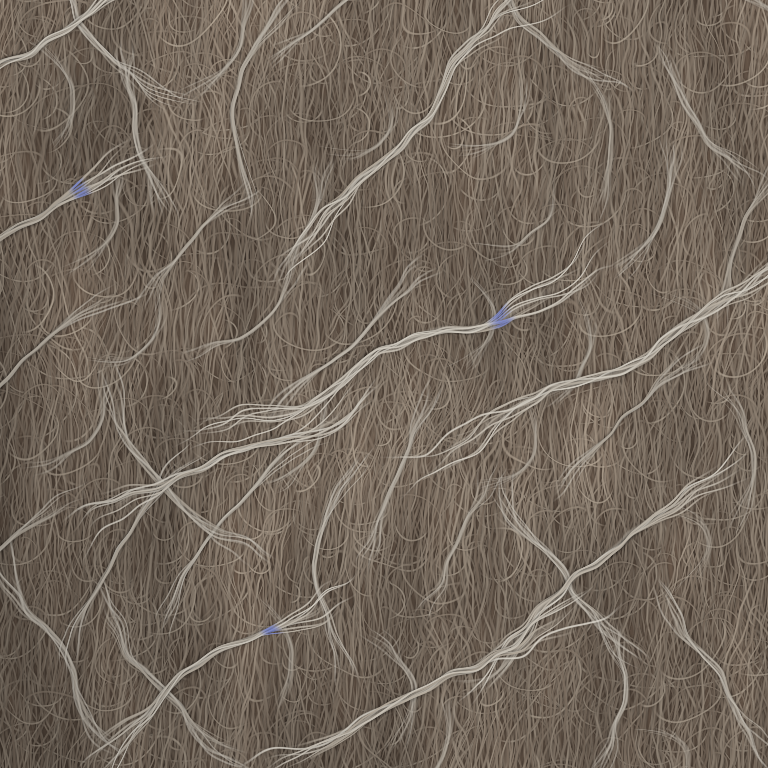
Write a three.js fragment shader that draws this texture.

```glsl
varying vec2 vUv;

const vec3 SHADE = vec3(0.355, 0.298, 0.252);
const vec3 STRAW = vec3(0.635, 0.588, 0.528);
const vec3 PALE = vec3(0.82, 0.80, 0.76);
const vec3 BLUE = vec3(0.50, 0.54, 0.78);

float hash(vec2 p) {
  vec3 q = fract(p.xyx * vec3(0.1031, 0.1030, 0.0973));
  q += dot(q, q.yzx + 33.33);
  return fract((q.x + q.y) * q.z);
}

float noise(vec2 p) {
  vec2 i = floor(p), f = fract(p);
  f = f * f * (3.0 - 2.0 * f);
  return mix(mix(hash(i), hash(i + vec2(1.0, 0.0)), f.x),
             mix(hash(i + vec2(0.0, 1.0)), hash(i + 1.0), f.x), f.y);
}

vec2 turn(vec2 p, float angle) {
  float c = cos(angle), s = sin(angle);
  return vec2(c * p.x + s * p.y, c * p.y - s * p.x);
}

float line(float dist, float halfWidth) {
  return 1.0 - smoothstep(halfWidth * 0.2, halfWidth * 1.6, abs(dist));
}

// One strand over what lies below, with a faint contact shadow
vec3 lay(vec3 base, vec3 tint, float dist, float halfWidth, float cover) {
  base *= 1.0 - 0.08 * cover * line(dist, halfWidth * 3.0);
  return mix(base, tint, cover * line(dist, halfWidth));
}

// Sheet of broken, wavering upright fibres
vec3 fibres(vec3 base, vec2 p, float density, float angle, float sway, float depth, float seed) {
  vec2 q = turn(p - 0.5, angle) + 3.0;
  q.x += sway * (noise(q * vec2(3.5, 4.5) + seed * 7.3) - 0.5);
  q.x += 0.018 * (noise(q * vec2(14.0, 17.0) + seed * 3.1) - 0.5);
  q.x += 0.005 * (noise(q * vec2(30.0, 45.0) + seed * 5.7) - 0.5);
  float column = floor(q.x * density);
  float h = hash(vec2(column, seed));
  float run = q.y * (3.0 + 4.0 * h) + h * 19.0;
  float piece = hash(vec2(column + seed * 31.0, floor(run)));
  float v = fract(run);
  float ends = smoothstep(0.0, 0.2, v) * (1.0 - smoothstep(0.8, 1.0, v));
  float centre = 0.5 + 0.3 * sin(q.y * (14.0 + 24.0 * h) + 40.0 * h);
  float dist = (fract(q.x * density) - centre) / density;
  float tone = 0.07 + 0.2 * depth + 0.58 * fract(piece * 7.0 + h);
  return lay(base, mix(SHADE, STRAW, tone), dist, 0.0009 + 0.0006 * h,
             0.85 * ends * step(0.25, piece));
}

// Scattered open arcs, one to a grid cell
vec3 curls(vec3 base, vec2 p, float cells, float seed) {
  p += 0.02 * (noise(p * 16.0 + seed) - 0.5);
  vec2 grid = p * cells;
  for (int y = -1; y <= 1; y++) {
    for (int x = -1; x <= 1; x++) {
      vec2 cell = floor(grid) + vec2(float(x), float(y));
      float h = hash(cell + seed);
      float k = hash(cell + seed + 51.0);
      vec2 q = grid - cell - vec2(h, k);
      q = turn(q, 6.283 * k) * vec2(1.0, 0.6 + 0.6 * h);
      float r = length(q);
      float open = smoothstep(-0.3, 0.4, q.x / max(r, 0.001) - 0.5 * h);
      float radius = 0.22 + 0.55 * fract(h * 9.0 + k);
      vec3 tint = mix(SHADE, STRAW, 0.45 + 0.6 * k);
      base = lay(base, tint, (r - radius) / cells, 0.0011, open * step(0.2, h) * 0.8);
    }
  }
  return base;
}

// Bent bundle of fine interwoven threads that fans out at both ends
vec3 bundle(vec3 base, vec2 p, float angle, float span, float bend, float width,
            float fan, float strength, float glint, float seed) {
  vec2 q = turn(p, angle);
  float t = q.x / span;
  if (abs(t) > 0.5 || abs(q.y) > 0.18) return base;
  q.y += bend * (4.0 * t * t - 0.5) + 0.05 * (noise(vec2(q.x * 7.0 + 20.0, seed)) - 0.5);
  q.y += 0.008 * (noise(vec2(q.x * 32.0 + 50.0, seed)) - 0.5);
  float spread = smoothstep(0.08, 0.5, abs(t));
  float core = 1.0 - smoothstep(0.1, 0.45, abs(t));
  base = lay(base, mix(STRAW, PALE, 0.55), q.y, width, core * strength * 0.7);
  float blue = glint * line(t - 0.2, 0.02);
  for (int i = 0; i < 9; i++) {
    float h = hash(vec2(float(i) + 3.0, seed));
    float k = hash(vec2(seed, float(i) + 17.0));
    float side = fract(k * 5.0 + 0.37 * step(0.0, t)) - 0.5;
    float offset = width * (1.0 + spread) * sin(q.x * (14.0 + 34.0 * h) + 6.283 * k);
    offset += fan * side * spread;
    float cover = strength * (1.0 - smoothstep(0.2 + 0.2 * h, 0.35 + 0.15 * h, abs(t)));
    vec3 tint = mix(mix(STRAW, PALE, 0.2 + 0.8 * h), BLUE, blue);
    base = lay(base, tint, q.y - offset, 0.0009 + 0.0006 * k, cover);
  }
  return base;
}

void main() {
  vec2 p = vUv;
  vec3 color = SHADE * (0.85 + 0.3 * noise(p * vec2(40.0, 12.0)));

  // Matted ground of fibres and curls
  for (int i = 0; i < 14; i++) {
    float n = float(i);
    float lean = 0.4 * (hash(vec2(n, 4.0)) - 0.5);
    float sway = 0.05 + 0.06 * hash(vec2(n, 9.0));
    color = fibres(color, p, 70.0 + 3.0 * n, lean, sway, n / 13.0, n + 1.0);
    if (i > 4 && mod(n, 2.0) > 0.5) color = curls(color, p + 2.0, 5.0 + n, n * 13.0);
  }

  // Clumps and hanging locks of lighter and darker growth
  float clumps = noise(p * vec2(9.0, 5.0) + 8.0) + noise(p * vec2(28.0, 7.0) + 3.0);
  color *= 0.84 + 0.17 * clumps;

  // Loose wisps, mostly upright
  for (int i = 0; i < 48; i++) {
    float n = float(i);
    float h = hash(vec2(n, 23.0)), k = hash(vec2(n, 71.0));
    vec2 centre = fract(vec2(0.7549, 0.5698) * n + 0.31);
    color = bundle(color, p - centre, 1.6 + 1.8 * (h - 0.5), 0.12 + 0.26 * k,
                   0.12 * (k - 0.5), 0.001 + 0.003 * h, 0.035, 0.2 + 0.4 * k, 0.0, n + 40.0);
  }

  // Long pale diagonals
  for (int i = 0; i < 9; i++) {
    float n = float(i);
    float h = hash(vec2(n, 37.0)), k = hash(vec2(n, 83.0));
    vec2 centre = fract(vec2(0.7549, 0.5698) * n + vec2(0.52, 0.55));
    color = bundle(color, p - centre, 0.38 + 0.4 * h, 0.46 + 0.3 * k,
                   0.1 * (h - 0.5), 0.003 + 0.002 * k, 0.06, 0.9, step(n, 2.0), n + 90.0);
  }

  // Dimmer toward the lower left
  color *= 0.9 + 0.13 * smoothstep(0.0, 0.6, p.x + 0.4 * p.y);
  gl_FragColor = vec4(color, 1.0);
}
```
